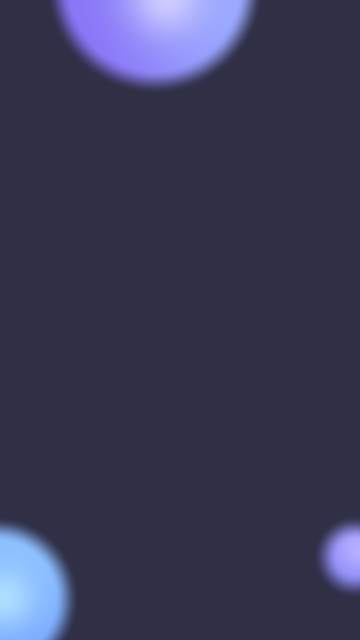
A WebGL 2 fragment shader for this background:

```glsl
#version 300 es
precision highp float;

uniform vec2 u_resolution;
out vec4 outColor;

// Lengths are in canvas widths, origin at the lower left.
const vec3 BACKDROP = vec3(0.184, 0.184, 0.275);
const float BLUR = 0.035;

struct Orb {
    vec2 center;
    float radius;
    vec2 glowCenter;
    float glowSize;
    vec2 tintAxis;   // direction from the start tint to the end tint
    vec3 tintStart;
    vec3 tintEnd;
    vec3 glow;
};

const Orb VIOLET_ORB = Orb(
    vec2(0.430, 1.819), 0.269, vec2(0.463, 1.785), 0.10, vec2(0.96, 0.28),
    vec3(0.54, 0.46, 0.97), vec3(0.60, 0.66, 1.0), vec3(0.81, 0.80, 1.0));

const Orb BLUE_ORB = Orb(
    vec2(-0.009, 0.114), 0.195, vec2(0.012, 0.116), 0.08, vec2(0.0, 1.0),
    vec3(0.48, 0.66, 1.0), vec3(0.55, 0.75, 1.0), vec3(0.68, 0.87, 1.0));

const Orb SMALL_ORB = Orb(
    vec2(0.986, 0.231), 0.082, vec2(1.0, 0.250), 0.06, vec2(0.0, 1.0),
    vec3(0.55, 0.54, 0.97), vec3(0.59, 0.57, 0.98), vec3(0.71, 0.69, 1.0));

// Colour inside an orb: a linear tint with a soft round highlight.
vec3 orbColor(Orb orb, vec2 p) {
    float along = dot(p - orb.center, orb.tintAxis) / orb.radius;
    vec3 tint = mix(orb.tintStart, orb.tintEnd, smoothstep(-1.0, 0.8, along));
    vec2 toGlow = (p - orb.glowCenter) / orb.glowSize;
    return mix(tint, orb.glow, exp(-dot(toGlow, toGlow)));
}

// Blends a blurred disc over the base colour.
vec3 paintOrb(vec3 base, Orb orb, vec2 p) {
    float edge = length(p - orb.center) - orb.radius;
    float coverage = 1.0 - smoothstep(-BLUR, BLUR, edge);
    return mix(base, orbColor(orb, p), coverage);
}

void main() {
    vec2 p = gl_FragCoord.xy / u_resolution.x;

    vec3 color = BACKDROP;
    color = paintOrb(color, VIOLET_ORB, p);
    color = paintOrb(color, BLUE_ORB, p);
    color = paintOrb(color, SMALL_ORB, p);

    outColor = vec4(color, 1.0);
}
```
